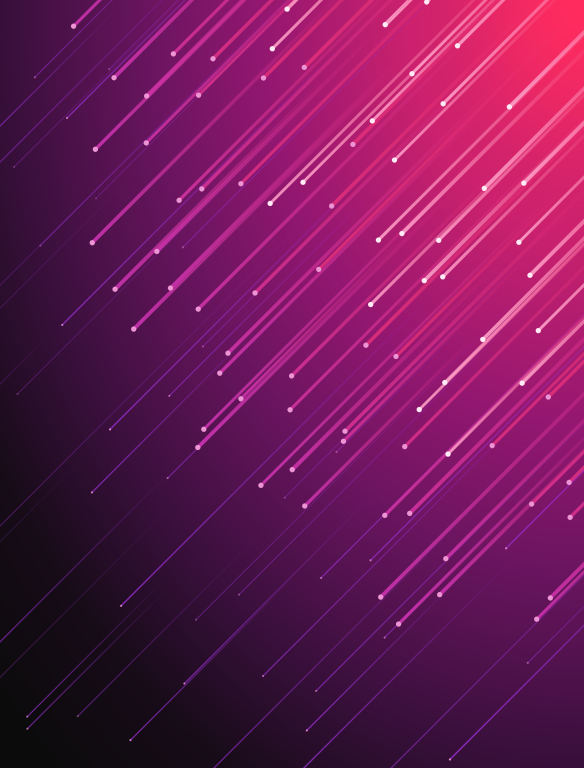
A Shadertoy shader for this background:

```glsl
// Diagonal light streaks falling from a hot pink corner into darkness.
// The backdrop is a radial colour ramp around the top right corner; two layers
// of streaks have their heads on jittered grids, with tails fading up and right.

const vec2 DIRECTION = vec2(0.70711, 0.70711);

// Backdrop ramp, from the bright corner outwards
const vec3 CORNER_RED   = vec3(1.00, 0.17, 0.37);
const vec3 HOT_PINK     = vec3(0.80, 0.13, 0.43);
const vec3 MAGENTA      = vec3(0.58, 0.09, 0.44);
const vec3 PURPLE       = vec3(0.41, 0.08, 0.37);
const vec3 DEEP_PURPLE  = vec3(0.22, 0.06, 0.23);
const vec3 NEAR_BLACK   = vec3(0.09, 0.045, 0.095);
const vec3 BLACK        = vec3(0.04, 0.045, 0.04);

// Streak colours
const vec3 PALE_STREAK   = vec3(1.00, 0.63, 0.79);
const vec3 PINK_STREAK   = vec3(0.88, 0.18, 0.48);
const vec3 ORCHID_STREAK = vec3(0.80, 0.20, 0.70);
const vec3 VIOLET_STREAK = vec3(0.60, 0.18, 0.82);
const vec3 WARM_TAIL     = vec3(0.97, 0.22, 0.43);
const vec3 PINK_HEAD     = vec3(0.93, 0.58, 0.83);
const vec3 WHITE_HEAD    = vec3(1.00, 0.92, 0.96);

// Layout, in canvas fractions; widths and lengths in canvas heights
const int   BOLD_GRID   = 10;
const vec2  BOLD_ORIGIN = vec2(0.12, 0.18);
const vec2  BOLD_EXTENT = vec2(0.90, 0.82);
const float BOLD_REACH  = 0.90;
const float BOLD_WIDTH  = 0.0024;
const int   THIN_GRID   = 9;
const vec2  THIN_ORIGIN = vec2(-0.15, -0.05);
const vec2  THIN_EXTENT = vec2(1.15, 1.05);
const float THIN_START  = 0.72;
const float THIN_WIDTH  = 0.0008;

float hash(vec2 p) {
    return fract(sin(dot(p, vec2(127.1, 311.7))) * 43758.5453);
}

// Distance from the bright corner, in canvas fractions
float cornerDistance(vec2 uv) {
    return length(1.0 - uv);
}

vec3 backdrop(float d) {
    vec3 c = mix(CORNER_RED, HOT_PINK, smoothstep(0.0, 0.32, d));
    c = mix(c, MAGENTA, clamp((d - 0.30) / 0.25, 0.0, 1.0));
    c = mix(c, PURPLE, clamp((d - 0.55) / 0.20, 0.0, 1.0));
    c = mix(c, DEEP_PURPLE, clamp((d - 0.75) / 0.24, 0.0, 1.0));
    c = mix(c, NEAR_BLACK, clamp((d - 0.99) / 0.18, 0.0, 1.0));
    return mix(c, BLACK, clamp((d - 1.17) / 0.20, 0.0, 1.0));
}

// Antialiased coverage of a signed distance
float coverage(float dist, float pixel) {
    return clamp(0.5 - dist / pixel, 0.0, 1.0);
}

// Tail opacity in x, head opacity in y, progress along the tail in z
vec3 streak(vec2 q, float halfWidth, float headRadius, float len, float pixel) {
    float along = dot(q, DIRECTION);
    float across = abs(dot(q, vec2(-DIRECTION.y, DIRECTION.x)));
    float progress = clamp(along / len, 0.0, 1.0);
    float tail = coverage(across - halfWidth, pixel) * coverage(-along, pixel);
    return vec3(tail * (1.0 - progress), coverage(length(q) - headRadius, pixel), progress);
}

// Head of one grid cell, in canvas fractions
vec2 jitteredHead(vec2 cell, float grid, vec2 origin, vec2 extent, float seed) {
    vec2 jitter = vec2(hash(cell + seed), hash(cell + seed + 17.3));
    return origin + extent * (cell + jitter) / grid;
}

void mainImage(out vec4 fragColor, in vec2 fragCoord) {
    vec2 uv = fragCoord / iResolution.xy;
    vec2 aspect = vec2(iResolution.x / iResolution.y, 1.0);
    float pixel = 1.0 / iResolution.y;
    vec3 color = backdrop(cornerDistance(uv));

    // Thin violet streaks in the outer, darker part
    for (int i = 0; i < THIN_GRID * THIN_GRID; i++) {
        vec2 cell = vec2(i % THIN_GRID, i / THIN_GRID);
        vec2 head = jitteredHead(cell, float(THIN_GRID), THIN_ORIGIN, THIN_EXTENT, 3.7);
        float pick = hash(cell + 51.9);
        if (cornerDistance(head) < THIN_START || pick < 0.2) continue;
        float len = mix(0.22, 0.75, hash(cell + 8.1));
        vec3 s = streak((uv - head) * aspect, THIN_WIDTH * mix(0.5, 1.2, pick),
                        0.0013, len, pixel);
        color = mix(color, VIOLET_STREAK, s.x * mix(0.3, 0.9, pick));
        color = mix(color, PINK_HEAD, s.y * pick);
    }

    // Bold streaks, paler near the bright corner
    for (int i = 0; i < BOLD_GRID * BOLD_GRID; i++) {
        vec2 cell = vec2(i % BOLD_GRID, i / BOLD_GRID);
        vec2 head = jitteredHead(cell, float(BOLD_GRID), BOLD_ORIGIN, BOLD_EXTENT, 29.4);
        float d = cornerDistance(head);
        if (d > BOLD_REACH || d < 0.16) continue;
        float pick = hash(cell + 73.2);
        float pale = step(d + 0.24 * (pick - 0.5), 0.53);
        float len = mix(0.28, 0.60, hash(cell + 5.6));
        vec3 s = streak((uv - head) * aspect, BOLD_WIDTH * mix(0.75, 1.1, pick),
                        0.0034, len, pixel);
        vec3 body = mix(PINK_STREAK, ORCHID_STREAK, smoothstep(0.55, 0.85, d));
        body = mix(mix(body, PALE_STREAK, pale), WARM_TAIL, 0.7 * s.z);
        color = mix(color, body, 0.9 * s.x);
        color = mix(color, mix(PINK_HEAD, WHITE_HEAD, pale), s.y);
    }

    fragColor = vec4(color, 1.0);
}
```
